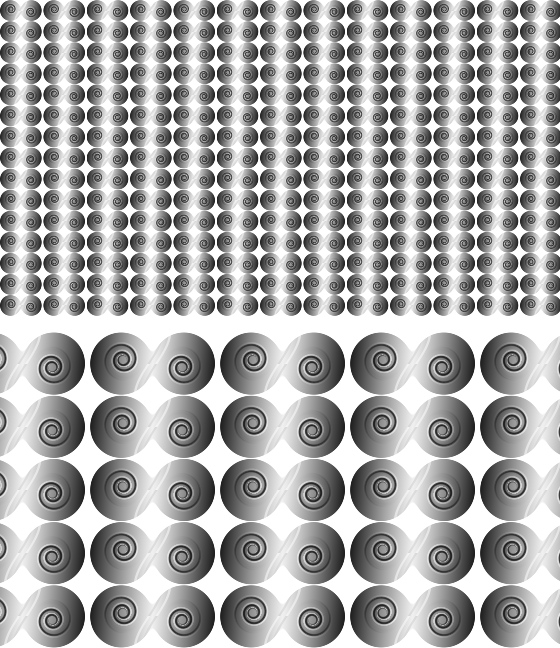
Top, the full canvas; bottom, a detail of the centre.
This pattern is drawn by a Shadertoy shader. Its source:

```glsl
const float TAU = 6.2831853;

// Signed distance to two discs joined by a soft bridge
float pairDistance(vec2 p) {
    float a = length(p + vec2(0.495, 0.0)) - 0.492;
    float b = length(p - vec2(0.495, 0.0)) - 0.492;
    float h = max(0.16 - abs(a - b), 0.0) / 0.16;
    return min(a, b) - h * h * 0.04;
}

// Signed distance to a spiral whose radius doubles every turn
float spiralDistance(vec2 q) {
    float s = log2(max(length(q), 0.001) / 0.1) - atan(q.y, q.x) / TAU;
    return (s - round(s)) * length(q) * 0.69;
}

// Dark groove with a pale lip outside and soft shade inside
float engrave(float tone, float d, float strength, float px) {
    float groove = 1.0 - smoothstep(0.012 - px * 0.5, 0.012 + px, abs(d));
    float lip = 1.0 - smoothstep(0.01, 0.01 + px, abs(d - 0.03));
    float shade = smoothstep(-0.09, 0.0, d) * step(d, 0.0);
    tone *= 1.0 - 0.2 * shade * strength;
    tone = mix(tone, min(tone + 0.25, 1.0), lip * strength * 0.6);
    return mix(tone, tone * 0.3, groove * strength);
}

void mainImage(out vec4 fragColor, in vec2 fragCoord) {
    // One unit is one row; thirteen columns by fifteen rows
    float px = 15.0 / iResolution.y;
    vec2 grid = fragCoord * px;
    vec2 p = vec2(mod(grid.x, 2.057) - 0.99, fract(grid.y) - 0.5);

    // Half-turn symmetry folds the right scroll onto the left one
    vec2 f = p.x > 0.0 ? -p : p;

    // Metallic ramp, dark at both ends and pale in the middle
    float ramp = clamp(-f.x + 0.1 * f.y, 0.0, 1.0);
    float tone = mix(0.94, 0.1, pow(ramp, 1.15));

    // Scroll groove, fading as it unwinds
    vec2 q = f - vec2(-0.47, 0.06);
    float r = length(q);
    float strength = smoothstep(0.05, 0.08, r) * (1.0 - smoothstep(0.2, 0.34, r));
    tone = engrave(tone, spiralDistance(q), strength, px);

    // Faint S-shaped seam between the scrolls
    float seam = (p.x - 0.22 * sin(3.0 * p.y)) * 0.83;
    float line = 1.0 - smoothstep(0.008, 0.008 + px, abs(abs(seam) - 0.05));
    tone = mix(tone, seam * p.y > 0.0 ? 1.0 : 0.8, line * 0.5);

    float cover = smoothstep(px * 0.5, -px * 0.5, pairDistance(p));
    fragColor = vec4(vec3(mix(1.0, tone, cover)), 1.0);
}
```
